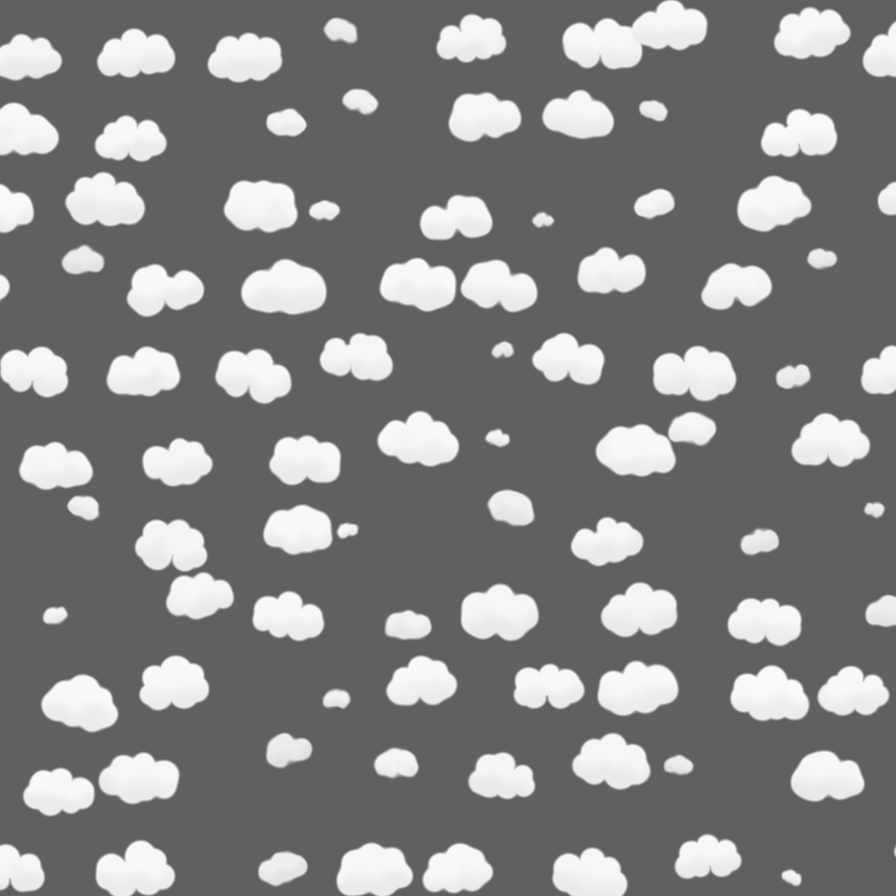
This pattern is drawn by a Shadertoy shader. Its source:

```glsl
const vec3 SLATE = vec3(0.378);
const vec3 CLOUD_LIT = vec3(0.972, 0.980, 0.975);
const vec3 CLOUD_SHADE = vec3(0.922, 0.926, 0.925);
const vec2 GRID = vec2(8.0, 11.0);

vec4 hash4(vec2 p) {
    vec4 q = fract(p.xyxy * vec4(0.1031, 0.1030, 0.0973, 0.1099));
    q += dot(q, q.wzxy + 33.33);
    return fract((q.xxyz + q.yzzw) * q.zywx);
}

float gradientNoise(vec2 p) {
    vec2 i = floor(p), f = p - i;
    vec2 u = f * f * f * (f * (f * 6.0 - 15.0) + 10.0);
    vec2 o = vec2(0.0, 1.0);
    float a = dot(hash4(i).xy * 2.0 - 1.0, f);
    float b = dot(hash4(i + o.yx).xy * 2.0 - 1.0, f - o.yx);
    float c = dot(hash4(i + o).xy * 2.0 - 1.0, f - o);
    float d = dot(hash4(i + 1.0).xy * 2.0 - 1.0, f - 1.0);
    return mix(mix(a, b, u.x), mix(c, d, u.x), u.y);
}

float smoothMin(float a, float b, float k) {
    float h = max(k - abs(a - b), 0.0) / k;
    return min(a, b) - 0.25 * h * h * k;
}

// Ring of puffs around a flattened arch, about one unit in half width
float cloudDistance(vec2 p, vec2 seed, float blend) {
    float d = length(p * vec2(0.8, 1.3)) - 0.36;
    for (int i = 0; i < 7; i++) {
        vec4 h = hash4(seed + vec2(float(i) * 17.0, 31.0));
        float angle = 1.5708 + (float(i) + 0.5 * (h.x - 0.5)) * 6.28319 / 7.0;
        vec2 puff = vec2(0.64, 0.30) * vec2(cos(angle), sin(angle));
        puff.y -= 0.28 * puff.x * puff.x;
        d = smoothMin(d, length(p - puff) - mix(0.28, 0.42, h.y), blend);
    }
    return d;
}

void mainImage(out vec4 fragColor, in vec2 fragCoord) {
    vec2 uv = fragCoord / iResolution.y;
    float soft = max(0.0023, 0.8 / iResolution.y);
    vec3 color = SLATE;

    for (int j = -1; j <= 1; j++) {
        // Each row is slid sideways by its own amount
        float row = floor(uv.y * GRID.y) + float(j);
        float slide = hash4(vec2(row, 5.0)).x;
        for (int i = -1; i <= 1; i++) {
            vec2 cell = vec2(floor(uv.x * GRID.x + slide) + float(i), row);
            vec4 h = hash4(cell + 41.0);
            vec4 g = hash4(cell + 97.0);

            // Two thirds are full clouds, the rest small smooth wisps
            bool wisp = h.x < 0.33;
            float size = wisp ? mix(0.010, 0.030, h.y) : mix(0.039, 0.047, h.y);
            float blend = wisp ? 0.35 : mix(0.04, 0.22, g.x * g.x);
            vec2 jitter = (h.zw - 0.5) * (wisp ? 0.8 : 0.44);
            vec2 center = (cell + 0.5 + jitter - vec2(slide, 0.0)) / GRID;

            float tilt = (g.y - 0.5) * (wisp ? 0.8 : 0.35);
            float c = cos(tilt), s = sin(tilt);
            vec2 p = mat2(c, -s, s, c) * (uv - center) / size;
            float grain = gradientNoise(p * 1.6 + cell * 7.0);
            float d = cloudDistance(p, cell, blend);
            d = (d + (wisp ? 0.16 : 0.05) * grain) * size;

            // Bright crown, faintly grey belly
            float lit = smoothstep(-0.5, 0.15, p.y + 0.45 * grain);
            vec3 body = mix(CLOUD_SHADE, CLOUD_LIT, lit);
            body *= wisp ? mix(0.94, 0.99, g.z) : mix(0.985, 1.0, g.z);

            float cover = 1.0 - smoothstep(-soft, soft, d);
            color = mix(color, body, pow(cover, 1.3));
        }
    }
    fragColor = vec4(color, 1.0);
}
```
